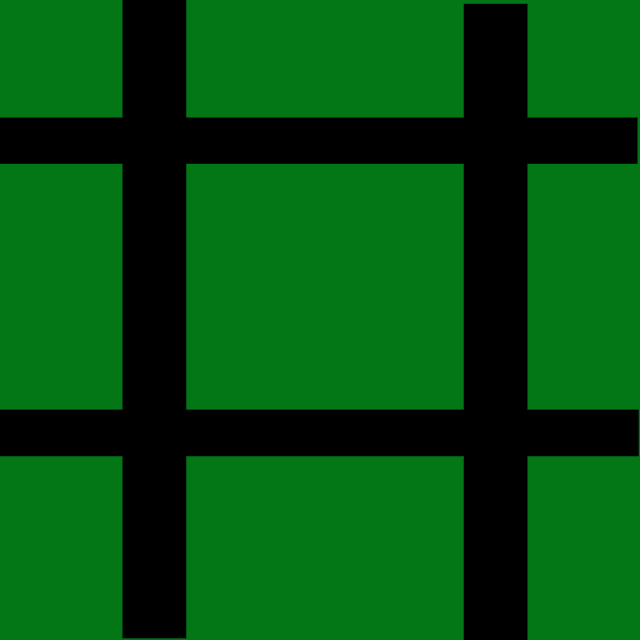
A WebGL 1 fragment shader for this pattern:

```glsl
precision highp float;
// Black lattice on a flat green ground: two upright bars cross two level bars.
// Each bar is an antialiased box given by its lower left and upper right corners;
// some bars stop just short of the canvas border.

uniform vec2 u_resolution;

// Coverage of an axis-aligned box, softened over one pixel.
float boxMask(vec2 p, vec2 lower, vec2 upper) {
  vec2 inset = min(p - lower, upper - p) * u_resolution;
  vec2 cover = clamp(inset + 0.5, 0.0, 1.0);
  return cover.x * cover.y;
}

void main() {
  vec2 uv = gl_FragCoord.xy / u_resolution;
  vec3 green = vec3(0.012, 0.463, 0.086);

  // Upright bars
  float bars = boxMask(uv, vec2(0.1914, 0.0026), vec2(0.2910, 1.1));
  bars = max(bars, boxMask(uv, vec2(0.7246, -0.1), vec2(0.8242, 0.9941)));

  // Level bars
  bars = max(bars, boxMask(uv, vec2(-0.1, 0.7441), vec2(0.9961, 0.8164)));
  bars = max(bars, boxMask(uv, vec2(-0.1, 0.2871), vec2(0.9980, 0.3600)));

  gl_FragColor = vec4(mix(green, vec3(0.0), bars), 1.0);
}
```
